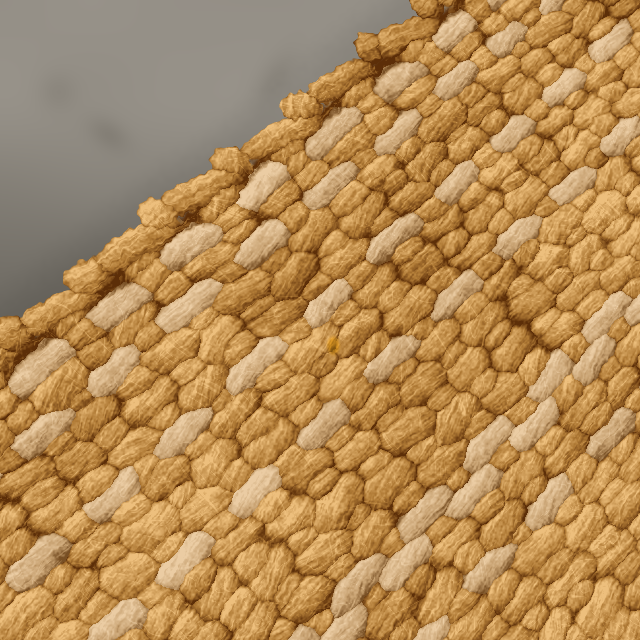
This texture is drawn by a Shadertoy shader. Its source:

```glsl
// A thick woven cotton mat in golden and pale yarn, its corded rim crossing a blurred grey floor.
// A bent brick lattice places overlapping yarn ellipsoids with round lumps between them; the
// highest one at each point is lit, then streaked with lengthwise fibre noise and loose hairs.

const vec3 GOLD_DEEP  = vec3(0.36, 0.18, 0.03);
const vec3 GOLD_MID   = vec3(0.69, 0.48, 0.21);
const vec3 GOLD_LIGHT = vec3(0.93, 0.75, 0.49);
const vec3 PALE_DEEP  = vec3(0.47, 0.31, 0.14);
const vec3 PALE_MID   = vec3(0.78, 0.63, 0.44);
const vec3 PALE_LIGHT = vec3(0.92, 0.80, 0.64);
const vec3 FLOOR_DARK  = vec3(0.42, 0.405, 0.375);
const vec3 FLOOR_LIGHT = vec3(0.58, 0.56, 0.525);
const vec3 LIGHT_DIR = vec3(-0.48, 0.60, 0.64);
const vec2 ALONG  = vec2(0.74, 0.67);    // screen direction of the yarns
const vec2 ACROSS = vec2(0.67, -0.74);
const float FIBRE = 0.62;                // contrast of the fibre streaks
const float FUZZ  = 0.0045;              // raggedness of yarn outlines

float hash(vec2 p) {
    vec3 q = fract(vec3(p.xyx) * 0.1031);
    q += dot(q, q.yzx + 33.33);
    return fract((q.x + q.y) * q.z);
}
float noise(vec2 p) {
    vec2 i = floor(p), f = fract(p);
    f = f * f * (3.0 - 2.0 * f);
    return mix(mix(hash(i), hash(i + vec2(1, 0)), f.x),
               mix(hash(i + vec2(0, 1)), hash(i + vec2(1, 1)), f.x), f.y);
}
vec2 noise2(vec2 p) { return vec2(noise(p), noise(p + 71.7)) - 0.5; }
// Clockwise turn of a shape's local frame
vec2 turn(vec2 q, float a) {
    float c = cos(a), s = sin(a);
    return vec2(c * q.x - s * q.y, s * q.x + c * q.y);
}
// Lattice position (column, row); the cell size in canvas units goes to cell
vec2 weave(vec2 p, out vec2 cell) {
    float s = p.x + p.y, d = s - 0.163;
    float pitch = 0.0547 - 0.0091 * (s - 0.5);
    float column = 6.0 + (p.x + 1.1 * (1.0 - p.y) - 1.031) / pitch;
    float row = 4.592 * d + 0.772 * d * (d - 0.871) - 0.13 * sin(3.6 * (s - 1.1));
    cell = vec2(pitch / 1.487, 0.707 / (4.592 + 0.772 * (2.0 * d - 0.871)));
    return vec2(column, row - 0.015 * (column - 2.0));
}
bool isPale(float k) {
    return k == 0.0 || k == 2.0 || k == 6.0 || k == 10.0 || k == 16.0 || k == 17.0 || k == 20.0;
}
vec3 ramp(vec3 deep, vec3 mid, vec3 light, float v) {
    return mix(mix(deep, mid, clamp(v * 2.0, 0.0, 1.0)), light, clamp(v * 2.0 - 1.0, 0.0, 1.0));
}
float smudge(vec2 p, vec2 centre, vec2 size) {
    vec2 q = turn(p - centre, 0.6) / size;
    return exp(-dot(q, q));
}
vec3 floorColour(vec2 p) {
    vec3 c = mix(FLOOR_DARK, FLOOR_LIGHT, smoothstep(0.45, 0.88, p.y + 0.12 * p.x));
    float marks = smudge(p, vec2(0.17, 0.79), vec2(0.035, 0.022))
                + smudge(p, vec2(0.43, 0.876), vec2(0.025, 0.05))
                + 0.7 * smudge(p, vec2(0.09, 0.857), vec2(0.03, 0.03));
    return c + 0.03 * (noise(p * 7.0) - 0.5) - 0.05 * marks;
}
// Fine curved hairs running near the given angle
float hairs(vec2 p, float angle) {
    vec2 q = turn(p, angle + 0.8 * noise(p * 5.0 + angle)) * vec2(100.0, 26.0);
    return smoothstep(0.05, 0.0, abs(noise(q) - 0.5)) * smoothstep(0.4, 0.75, noise(p * 31.0 + angle));
}

void mainImage(out vec4 fragColor, in vec2 fragCoord) {
    vec2 p = fragCoord / iResolution.xy, cell;
    float rim = 1.0 - smoothstep(-1.5, 0.5, weave(p, cell).x);
    vec2 bent = p + 0.010 * noise2(p * 13.0) + FUZZ * (0.8 + rim) * noise2(p * 120.0);
    vec2 w = weave(bent, cell);

    // Find the highest yarn and the runner-up; odd half rows hold the round lumps
    float best = -9.0, second = -9.0;
    vec2 local = vec2(0), bulge = vec2(0), bestId = vec2(0);
    for (int i = -2; i <= 2; i++)
    for (int j = -2; j <= 2; j++) {
        float k = floor(w.x + 0.5) + float(i);
        if (k < -3.0) continue;
        float phase = k > 0.0 ? 0.5 * mod(k, 2.0) : (k == 0.0 || k == -3.0 ? 0.5 : 0.03);
        float m = floor((w.y - phase) * 2.0 + 0.5) + float(j);
        bool lump = mod(m, 2.0) > 0.5, pale = isPale(k) && !lump;
        if (lump && k < 0.0) continue;
        vec2 id = vec2(k, m) + 40.0;
        float h1 = hash(id), h2 = hash(id + 13.7), h3 = hash(id + 29.1);
        vec2 radius = vec2(0.78 + 0.16 * h1, 0.28 + 0.11 * h2);
        float tilt = 0.6 * (h3 - 0.5), lift = 0.5 * (h1 - 0.5), shift = 0.0;
        if (lump) { radius = vec2(0.74, 0.19 + 0.06 * h2); lift -= 0.08; }
        if (pale) { radius = vec2(0.66, 0.42); tilt = 0.2 * (h3 - 0.5); lift = 0.2; }
        // Rim: knots, cord and crossing yarns
        if (k == -3.0) { radius = vec2(0.85, 0.16 + 0.07 * h2); shift = 1.1; tilt *= 2.0; lift = 0.15; }
        if (k == -2.0) { radius = vec2(0.75, 0.46); shift = 0.4; tilt = 0.20; }
        if (k == -1.0) { radius = vec2(0.75, 0.30); shift = 0.2; tilt = -0.5; lift = -0.25; }
        vec2 jitter = (vec2(h2, h3) - 0.5) * (pale ? vec2(0.15, 0.05) : vec2(0.35, 0.13));
        vec2 q = turn((w - vec2(k + shift, m * 0.5 + phase) - jitter) * cell, tilt);
        vec2 n = q / (radius * cell);
        float height = 1.0 + lift - pow(dot(n, n), 1.4);
        if (height > best) {
            second = best; best = height;
            local = q; bulge = turn(n, -tilt); bestId = id;
        } else second = max(second, height);
    }
    bool paleYarn = isPale(bestId.x - 40.0) && mod(bestId.y, 2.0) < 0.5;

    // Light the rounded yarn; only the deep gaps go fully dark
    vec2 slope = (0.45 + 0.45 * min(dot(bulge, bulge), 1.5)) * (bulge.x * ACROSS + bulge.y * ALONG);
    float lit = max(dot(normalize(vec3(slope, 1.0)), LIGHT_DIR), 0.0);
    float contact = smoothstep(-0.28, 0.50, best - second);
    float depth = smoothstep(-0.45, 0.60, best);
    float v = mix(0.45, 1.0, contact) * mix(0.22, 1.0, depth) * (0.15 + 0.83 * lit);

    // Lengthwise fibres, mottling and stray hairs
    vec2 t = turn(local, 0.4 * hash(bestId + 5.3) - 0.35);
    t.x += 0.0025 * noise(t * 28.0 + bestId);
    float fibre = 0.5 * noise(t * vec2(230.0, 30.0) + bestId * 17.0)
                + 0.5 * noise(t * vec2(450.0, 75.0) + bestId * 31.0);
    v += FIBRE * (fibre - 0.5) + 0.25 * (noise(p * 310.0) - 0.5);
    v += 0.16 * (noise(p * 9.0) - 0.5) + 0.18 * (noise(p * 3.5 + 4.0) - 0.5);
    v += 0.17 * (hairs(p, -0.7) + hairs(p, 0.5)) + 0.16 * (hash(bestId + 8.8) - 0.5) - 0.06 * rim;
    vec3 yarn = paleYarn ? ramp(PALE_DEEP, PALE_MID, PALE_LIGHT, v)
                         : ramp(GOLD_DEEP, GOLD_MID, GOLD_LIGHT, v);
    float tuft = smoothstep(0.017, 0.007, length((p - vec2(0.521, 0.460)) * vec2(1.3, 0.9)));
    yarn = mix(yarn, vec3(0.92, 0.62, 0.10) * (0.55 + 0.6 * v), 0.75 * tuft);

    // Join the ragged rim to the floor
    float cover = max(smoothstep(-0.16, 0.06, best), smoothstep(-1.6, -1.1, w.x));
    vec3 ground = floorColour(p) * (1.0 - 0.08 * smoothstep(-4.5, -2.3, w.x));
    fragColor = vec4(mix(ground, yarn, cover), 1.0);
}
```
